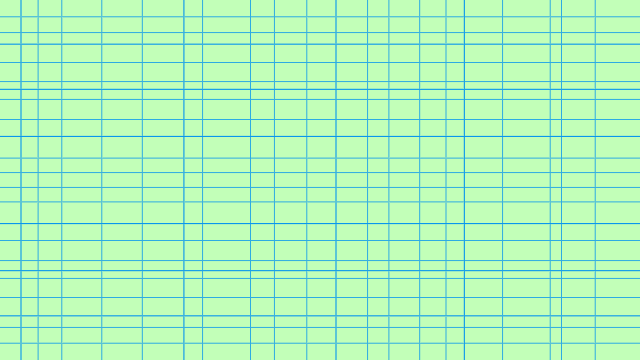
Reproduce this pattern procedurally as a Shadertoy shader.

```glsl
// Pale green sheet ruled with thin blue lines at uneven spacing, rows mirrored about the middle
#define PAPER vec3(0.76, 1.00, 0.72)
#define INK vec3(0.00, 0.57, 0.94)
#define SHEET vec2(768.0, 432.0)
#define THIN 0.92
#define HEAVY 1.28
#define COLUMNS 20
#define ROWS 11
#define HEAVY_COLUMN_EVERY 5
#define HEAVY_ROW_EVERY 3

// Spacing between columns from the left edge, in sheet units
const float columnGaps[COLUMNS] = float[COLUMNS](
    25.2, 20.5, 28.5, 48.0, 48.5, 50.0, 22.5, 57.5, 28.5, 39.0,
    35.0, 38.0, 25.5, 37.0, 31.5, 22.0, 46.0, 57.0, 13.5, 40.5);

// Spacing between rows from the middle outwards
const float rowGaps[ROWS] = float[ROWS](
    8.8, 17.5, 26.0, 20.4, 24.1, 12.0, 9.2, 23.0, 22.0, 13.8, 19.0);

// Share of a pixel footprint covered by a line at signed distance d
float lineCoverage(float d, float width, float pixel) {
    float low = max(d - 0.5 * pixel, -0.5 * width);
    float high = min(d + 0.5 * pixel, 0.5 * width);
    return clamp((high - low) / pixel, 0.0, 1.0);
}

float columnInk(float x, float pixel) {
    float ink = 0.0, position = 0.0;
    for (int i = 0; i < COLUMNS; i++) {
        position += columnGaps[i];
        float width = i % HEAVY_COLUMN_EVERY == 0 ? HEAVY : THIN;
        ink = max(ink, lineCoverage(x - position, width, pixel));
    }
    return ink;
}

float rowInk(float y, float pixel) {
    float ink = 0.0, position = 0.0;
    float fromMiddle = abs(y - 0.5 * SHEET.y);
    for (int i = 0; i < ROWS; i++) {
        position += rowGaps[i];
        float width = i % HEAVY_ROW_EVERY == HEAVY_ROW_EVERY - 1 ? HEAVY : THIN;
        ink = max(ink, lineCoverage(fromMiddle - position, width, pixel));
    }
    return ink;
}

void mainImage(out vec4 fragColor, in vec2 fragCoord) {
    // Sheet coordinates and the size of one pixel in them
    vec2 pixel = SHEET / iResolution.xy;
    vec2 p = fragCoord * pixel;

    // Both sets of lines share one flat ink
    float ink = max(columnInk(p.x, pixel.x), rowInk(p.y, pixel.y));
    fragColor = vec4(mix(PAPER, INK, ink), 1.0);
}
```
